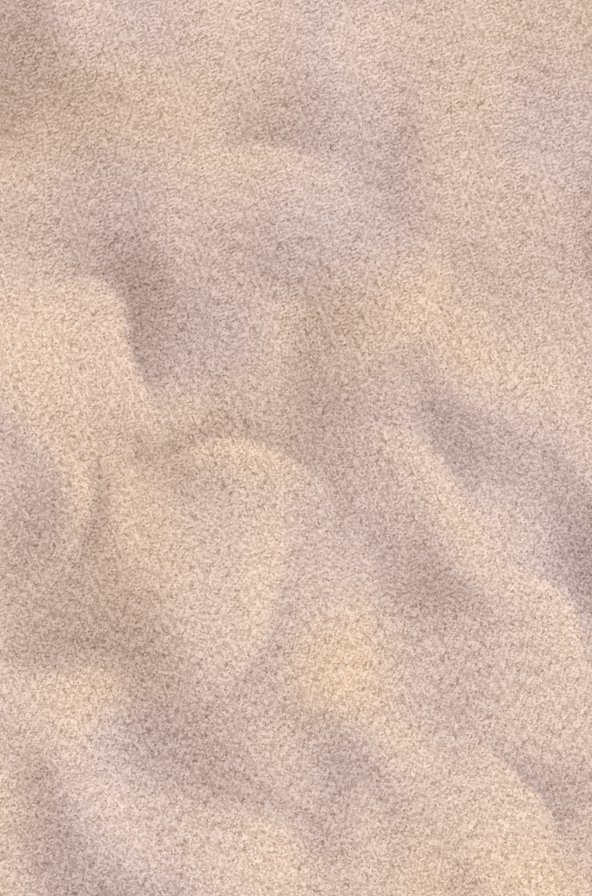
Give the GLSL for this texture, as a WebGL 1 fragment shader.

```glsl
precision highp float;
// Wind-blown beach sand: soft diagonal dunes with scalloped crests and fine speckled grains.

uniform vec2 u_resolution;

#define GRAIN_FREQ 480.0      // grains per canvas height
#define GRAIN_CONTRAST 0.225
#define SPECK_DEPTH 0.11      // darkness of the brown specks
#define RELIEF_FREQ 5.0       // soft undulations per canvas height
#define RELIEF_GAIN 2.8
#define SCALLOP_CELL 0.19     // spacing of the dune crests
#define SCALLOP_GAIN 1.2
#define TINT_GAIN 1.0         // strength of the warm and lavender patches
#define SUNLIT vec3(0.92, 0.815, 0.73)
#define SAND vec3(0.84, 0.745, 0.695)
#define SHADE vec3(0.69, 0.597, 0.565)

float hash(vec2 p) {
  return fract(sin(dot(p, vec2(127.1, 311.7))) * 43758.5453);
}

float noise(vec2 p) {
  vec2 i = floor(p), f = fract(p);
  f = f * f * f * (f * (f * 6.0 - 15.0) + 10.0);
  return mix(mix(hash(i), hash(i + vec2(1.0, 0.0)), f.x),
             mix(hash(i + vec2(0.0, 1.0)), hash(i + 1.0), f.x), f.y);
}

vec2 rotate(vec2 p, float angle) {
  float c = cos(angle), s = sin(angle);
  return vec2(c * p.x + s * p.y, c * p.y - s * p.x);
}

// Height of the soft relief, slightly stretched along the falling diagonal
float duneHeight(vec2 p) {
  vec2 q = rotate(p, -0.8) * vec2(0.85, 1.1) * RELIEF_FREQ;
  return noise(q + 7.0) + 0.45 * noise(rotate(q, 0.5) * 2.1 + 31.0);
}

// Light from the lower left, taken as the slope of the relief
float reliefLight(vec2 p) {
  vec2 towardLight = vec2(-0.021, -0.01);
  return duneHeight(p - towardLight) - duneHeight(p + towardLight);
}

// Curved crests: bright on the inner side, shaded just past the edge
float scallopLight(vec2 p) {
  vec2 grid = p / SCALLOP_CELL;
  vec2 cell = floor(grid);
  float light = 0.0;
  for (int j = -1; j <= 1; j++) {
    for (int i = -1; i <= 1; i++) {
      vec2 id = cell + vec2(float(i), float(j));
      vec2 jitter = vec2(hash(id + 3.1), hash(id + 8.7)) - 0.5;
      vec2 center = id + 0.5 + 0.6 * jitter;
      float angle = -0.9 + 2.0 * (hash(id + 15.3) - 0.5);
      vec2 q = rotate(grid - center, angle);
      float edge = q.y + 0.75 * q.x * q.x;
      float blur = mix(0.02, 0.14, hash(id + 21.9));
      float past = smoothstep(-blur, blur, edge);
      float lit = (1.0 - past) * exp(min(edge, 0.0) / 0.26);
      float dark = past * exp(-max(edge, 0.0) / 0.24);
      float span = exp(-q.x * q.x / 0.16);
      light += (lit - dark) * span * mix(0.15, 1.0, hash(id + 27.4));
    }
  }
  return light;
}

void main() {
  vec2 p = gl_FragCoord.xy / u_resolution.y;

  // Wavy coordinates keep the crests irregular
  vec2 warp = vec2(noise(p * 7.0 + 11.0), noise(p * 7.0 + 47.0)) - 0.5;
  vec2 w = p + 0.06 * warp;

  // Dune shading, calmer towards the top
  float calm = mix(1.1, 0.65, smoothstep(0.4, 1.0, p.y));
  float light = calm * (RELIEF_GAIN * reliefLight(w) + SCALLOP_GAIN * scallopLight(w));
  light += 0.5 * (noise(p * 3.0 + 63.0) - 0.5);
  light /= 1.0 + 0.35 * abs(light);
  vec3 color = light > 0.0 ? mix(SAND, SUNLIT, min(light, 1.0))
                           : mix(SAND, SHADE, min(-light, 1.0));

  // Warm and lavender patches
  float tint = noise(w * 8.0 + 90.0) - 0.5;
  color += TINT_GAIN * tint * vec3(0.025, 0.0, -0.055);

  // Grains of two sizes on turned grids, with scattered dark specks
  vec2 g = p * GRAIN_FREQ;
  float grain = 0.85 * (noise(rotate(g, 0.4)) - 0.5)
              + 0.2 * (noise(rotate(g, 1.0) * 0.55 + 19.0) - 0.5);
  float speck = smoothstep(0.64, 0.95, noise(rotate(g, 0.75) * 0.8 + 71.0));
  color += GRAIN_CONTRAST * grain * vec3(0.95, 1.0, 1.05);
  color -= SPECK_DEPTH * speck * vec3(0.9, 1.0, 1.08);

  gl_FragColor = vec4(clamp(color, 0.0, 1.0), 1.0);
}
```
